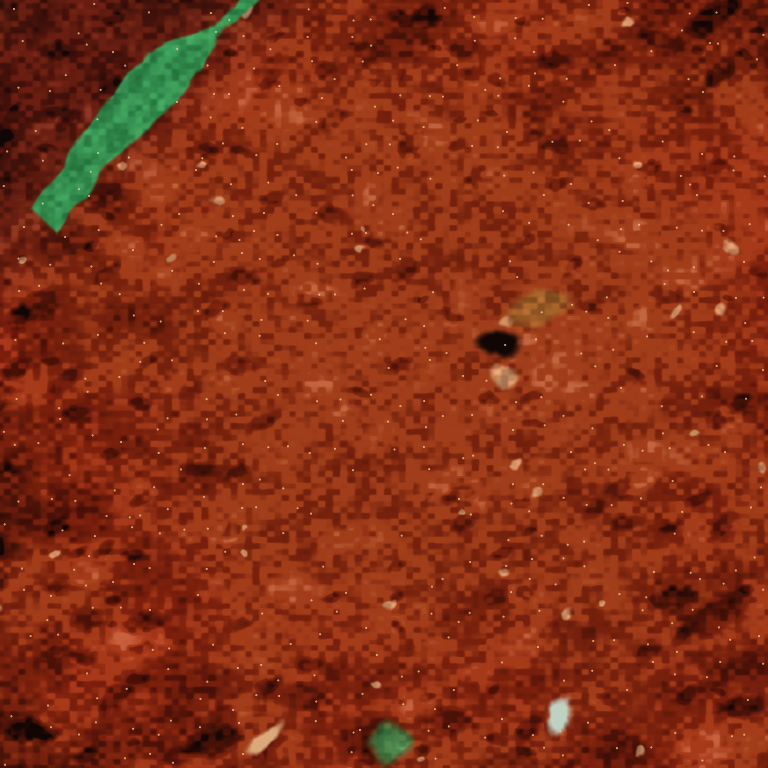
Reproduce this texture procedurally as a Shadertoy shader.

```glsl
const vec3 PIT = vec3(0.07, 0.025, 0.02);
const vec3 SHADOW = vec3(0.28, 0.07, 0.03);
const vec3 RUST = vec3(0.46, 0.13, 0.05);
const vec3 CLAY = vec3(0.63, 0.24, 0.10);
const vec3 PALE = vec3(0.76, 0.40, 0.25);
const vec3 CREAM = vec3(0.86, 0.66, 0.48);
const vec3 KHAKI = vec3(0.62, 0.40, 0.17);
const vec3 LEAF_DARK = vec3(0.10, 0.38, 0.19);
const vec3 LEAF_LIGHT = vec3(0.30, 0.72, 0.42);

float hash(vec2 p) {
    return fract(sin(dot(p, vec2(127.1, 311.7))) * 43758.5);
}

vec2 hash2(vec2 p) {
    return vec2(hash(p), hash(p + 41.3));
}

// Value noise; a high crispness gives flat, square-edged grains
float noise(vec2 p, float crispness) {
    vec2 i = floor(p);
    vec2 f = clamp((fract(p) - 0.5) * crispness + 0.5, 0.0, 1.0);
    f = f * f * (3.0 - 2.0 * f);
    return mix(mix(hash(i), hash(i + vec2(1, 0)), f.x),
               mix(hash(i + vec2(0, 1)), hash(i + vec2(1, 1)), f.x), f.y);
}

float fbm(vec2 p) {
    float sum = 0.0, gain = 0.5;
    for (int i = 0; i < 4; i++) {
        sum += gain * noise(p, 1.0);
        p = p * 2.03 + 17.7;
        gain *= 0.5;
    }
    return sum / 0.9375;
}

mat2 rotation(float a) {
    return mat2(cos(a), sin(a), -sin(a), cos(a));
}

float blob(vec2 p, vec2 radius, float angle, float softness) {
    float d = length(rotation(-angle) * p / radius);
    return 1.0 - smoothstep(1.0 - softness, 1.0 + softness, d);
}

// Scattered ellipses, one per chosen cell
float scatter(vec2 uv, float cells, vec2 radius, float chance, float seed) {
    vec2 p = uv * cells, home = floor(p);
    float cover = 0.0;
    for (int y = -1; y <= 1; y++)
    for (int x = -1; x <= 1; x++) {
        vec2 id = home + vec2(x, y), key = id + seed;
        vec2 center = id + 0.15 + 0.7 * hash2(key);
        float size = mix(0.5, 1.2, hash(key + 7.1));
        float tilt = mix(-0.35, 0.75, hash(key + 3.9));
        float present = step(hash(key + 11.3), chance);
        cover = max(cover, present * blob(p - center, radius * size, tilt, 0.4));
    }
    return cover;
}

// Signed distance to a bowed, tapering leaf; negative inside
float leafDistance(vec2 uv, vec2 base, vec2 tip, float width) {
    vec2 axis = tip - base;
    float len = length(axis);
    vec2 dir = axis / len, p = uv - base;
    float t = dot(p, dir) / len;
    float side = dot(p, vec2(-dir.y, dir.x)) - 0.014 * sin(3.14 * t);
    float halfWidth = width * (0.8 + 0.4 * exp(-25.0 * (t - 0.55) * (t - 0.55)));
    halfWidth *= 1.0 - 0.82 * smoothstep(0.6, 0.95, t);
    halfWidth += 0.018 * (fbm(uv * 28.0) - 0.5);
    return max(abs(side) - halfWidth, -t * len);
}

vec3 soilColor(float tone) {
    vec3 c = mix(PIT, SHADOW, smoothstep(0.0, 0.25, tone));
    c = mix(c, RUST, smoothstep(0.25, 0.5, tone));
    c = mix(c, CLAY, smoothstep(0.5, 0.73, tone));
    return mix(c, PALE, smoothstep(0.8, 1.02, tone));
}

void mainImage(out vec4 fragColor, in vec2 fragCoord) {
    vec2 uv = fragCoord / iResolution.y;
    float pixel = 1.0 / iResolution.y;
    vec2 rough = uv + 0.022 * (vec2(fbm(uv * 30.0), fbm(uv * 30.0 + 53.0)) - 0.5);

    // Broad light, shaded borders and the dark corner behind the leaf
    float border = smoothstep(0.22, 0.68, length(uv - vec2(0.56, 0.54)));
    float corner = smoothstep(-0.10, 0.03, dot(uv - vec2(0.04, 0.72), vec2(-0.70, 0.71)));
    float grain = noise(uv * vec2(105.0, 128.0), 1.7);
    float clods = fbm(rotation(-0.25) * uv * vec2(11.0, 17.0));
    float tone = 0.66 - 0.15 * border - 0.18 * corner;
    tone += 0.36 * (grain - 0.5) + (0.35 + 0.4 * border) * (clods - 0.5);

    // Lit clods and hollows, denser toward the border
    float rim = border * (1.0 - corner);
    tone += 0.15 * scatter(rough, 15.0, vec2(0.48, 0.30), 0.35, 5.0);
    tone -= 0.42 * rim * scatter(rough, 9.0, vec2(0.42, 0.19), 0.50, 19.0);
    tone -= 0.24 * scatter(rough, 24.0, vec2(0.40, 0.22), 0.28, 31.0);
    vec3 color = soilColor(tone);
    color = mix(color, color * vec3(0.82, 0.95, 1.5), 0.7 * corner);
    color *= mix(vec3(1.0), vec3(1.08, 0.86, 0.95), border * noise(uv * 9.0, 1.0));

    // Pebbles, debris and the main hole
    float shade = 0.8 + 0.4 * grain;
    color = mix(color, CREAM * shade, 0.75 * scatter(rough, 26.0, vec2(0.20, 0.16), 0.06, 67.0));
    color = mix(color, KHAKI * shade, 0.8 * blob(rough - vec2(0.70, 0.60), vec2(0.042, 0.020), 0.2, 0.3));
    color = mix(color, PIT, blob(rough - vec2(0.65, 0.555), vec2(0.027, 0.017), 0.0, 0.35));
    color = mix(color, CREAM * shade, 0.8 * blob(rough - vec2(0.655, 0.512), vec2(0.015, 0.012), 0.0, 0.4));
    color = mix(color, CREAM, blob(rough - vec2(0.345, 0.037), vec2(0.026, 0.009), 0.6, 0.35));
    color = mix(color, vec3(0.75, 0.82, 0.76), blob(rough - vec2(0.728, 0.073), vec2(0.015, 0.022), -0.3, 0.3));

    // Green leaf and a small scrap
    float leaf = leafDistance(uv, vec2(0.055, 0.715), vec2(0.337, 1.01), 0.029);
    float green = 1.0 - smoothstep(-0.003, 0.003, leaf);
    green = max(green, 0.8 * blob(rough - vec2(0.51, 0.033), vec2(0.023, 0.020), 0.4, 0.4));
    float veins = 0.5 * grain + 0.6 * fbm(rotation(-0.8) * uv * vec2(25.0, 70.0));
    color = mix(color, mix(LEAF_DARK, LEAF_LIGHT, veins), green);

    // Tiny bright specks
    vec2 cell = floor(uv * 28.0);
    vec2 spot = (cell + 0.1 + 0.8 * hash2(cell + 83.0)) / 28.0;
    float speck = 1.0 - smoothstep(0.0014 - 0.5 * pixel, 0.0014 + 0.5 * pixel, length(uv - spot));
    color = mix(color, vec3(0.95, 0.78, 0.58), 0.75 * speck * step(hash(cell + 97.0), 0.6));

    fragColor = vec4(clamp(color, 0.0, 1.0), 1.0);
}
```
